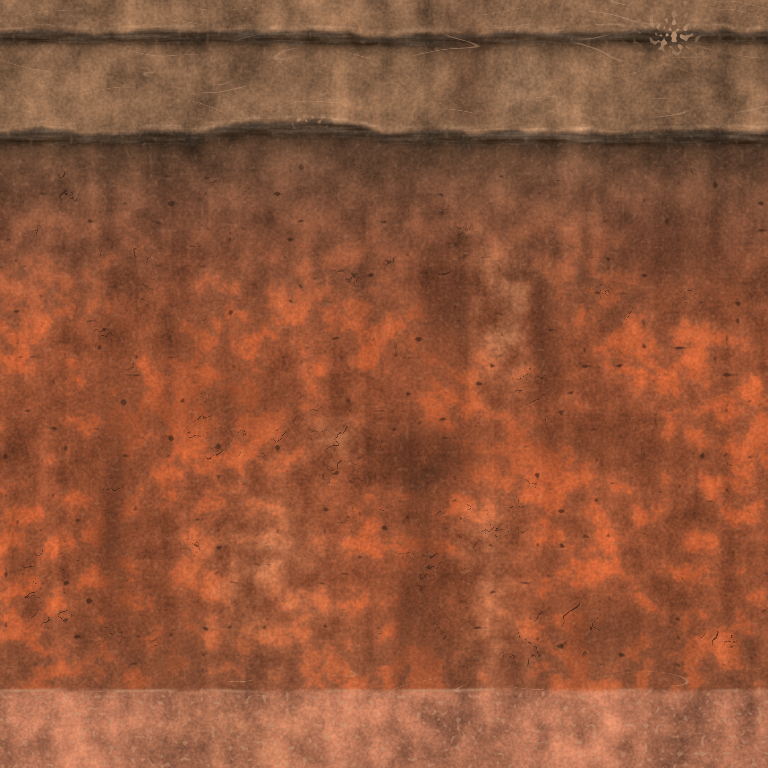
Give the GLSL for this texture, as a WebGL 2 fragment shader.

```glsl
#version 300 es
precision highp float;
// Weathered terracotta plaster wall with two stone ledges above and a pale base strip.
uniform vec2 u_resolution;
out vec4 fragColor;

const vec3 STONE = vec3(0.53, 0.39, 0.285);
const vec3 CREVICE = vec3(0.21, 0.155, 0.11);
const vec3 RIM = vec3(0.66, 0.51, 0.39);
const vec3 SHADED = vec3(0.43, 0.295, 0.215);
const vec3 UMBER = vec3(0.51, 0.305, 0.21);
const vec3 RUST = vec3(0.605, 0.325, 0.205);
const vec3 BASE = vec3(0.68, 0.43, 0.32);
const vec3 SOOT = vec3(0.27, 0.165, 0.115);
const vec3 CHALK = vec3(0.77, 0.60, 0.47);
const vec3 OCHRE = vec3(0.70, 0.46, 0.32);

float hash(vec2 p) {
  vec3 q = fract(p.xyx * vec3(0.1031, 0.103, 0.0973));
  q += dot(q, q.yzx + 33.33);
  return fract((q.x + q.y) * q.z);
}

vec2 gradient(vec2 cell) {
  float angle = 6.2832 * hash(cell);
  return vec2(cos(angle), sin(angle));
}

float noise(vec2 p) {
  vec2 i = floor(p), f = fract(p);
  vec2 u = f * f * f * (f * (f * 6.0 - 15.0) + 10.0);
  vec2 e = vec2(1.0, 0.0);
  float low = mix(dot(gradient(i), f), dot(gradient(i + e), f - e), u.x);
  float high = mix(dot(gradient(i + e.yx), f - e.yx), dot(gradient(i + 1.0), f - 1.0), u.x);
  return mix(low, high, u.y);
}

float fbm(vec2 p, int octaves) {
  float sum = 0.0, gain = 1.0;
  for (int i = 0; i < octaves; i++) {
    sum += gain * noise(p);
    p = mat2(1.6, 1.2, -1.2, 1.6) * p + 7.3;
    gain *= 0.55;
  }
  return sum;
}

// Soft elliptical stain
float blot(vec2 p, vec2 center, vec2 radius) {
  vec2 d = (p - center) / radius;
  return exp(-dot(d, d));
}

// Thin line along the zero crossing of a noise field
float vein(vec2 p, float width) {
  return 1.0 - smoothstep(0.0, width, abs(noise(p)));
}

// Dark undercut lip with a bright upper rim and a shadow below
vec3 ledge(vec3 color, vec2 p, float bottom, float thickness, float reach) {
  float layers = fbm(p * vec2(14.0, 150.0), 3);
  float h = p.y - bottom + 0.004 * noise(p * vec2(45.0, 20.0));
  float top = thickness * (1.0 + 0.55 * noise(vec2(p.x * 11.0, bottom + 4.0)));
  float face = smoothstep(-0.003, 0.003, h) * (1.0 - smoothstep(top - 0.006, top + 0.002, h));
  float shadow = exp(-max(-h, 0.0) / reach) * (1.0 - smoothstep(-0.002, 0.003, h));
  color = mix(color, CREVICE, 0.62 * shadow);
  color = mix(color, CREVICE + 0.09 * h / top + 0.12 * layers, 0.88 * face);
  float rim = exp(-pow((h - top - 0.003) / 0.003, 2.0));
  return mix(color, RIM, rim * clamp(0.35 + layers, 0.0, 0.7));
}

// Soot and run-off stains on the plaster
float stains(vec2 p) {
  float s = 0.75 * blot(p, vec2(0.15, 0.34), vec2(0.025, 0.16));
  s += 0.55 * blot(p, vec2(0.27, 0.47), vec2(0.11, 0.035));
  s += 0.85 * blot(p, vec2(0.565, 0.40), vec2(0.055, 0.045));
  s += 0.60 * blot(p, vec2(0.55, 0.23), vec2(0.028, 0.14));
  s += 0.60 * blot(p, vec2(0.57, 0.58), vec2(0.035, 0.07));
  s += 0.55 * blot(p, vec2(0.71, 0.56), vec2(0.02, 0.08));
  s += 0.65 * blot(p, vec2(0.77, 0.17), vec2(0.055, 0.045));
  s += 0.45 * blot(p, vec2(0.88, 0.67), vec2(0.06, 0.05));
  s += 0.45 * blot(p, vec2(0.24, 0.55), vec2(0.04, 0.035));
  s += 0.40 * blot(p, vec2(0.76, 0.42), vec2(0.12, 0.03));
  return s + 0.45 * blot(p, vec2(0.23, 0.15), vec2(0.03, 0.09));
}

// Worn, lighter patches
float wear(vec2 p) {
  float w = 0.75 * blot(p, vec2(0.65, 0.59), vec2(0.05, 0.09));
  w += 0.60 * blot(p, vec2(0.34, 0.26), vec2(0.08, 0.10));
  w += 0.45 * blot(p, vec2(0.64, 0.24), vec2(0.035, 0.12));
  w += 0.40 * blot(p, vec2(0.43, 0.43), vec2(0.05, 0.03));
  return w + 0.55 * blot(p, vec2(0.30, 0.04), vec2(0.10, 0.06));
}

void main() {
  vec2 p = gl_FragCoord.xy / u_resolution;
  vec2 warped = p + 0.025 * vec2(noise(p * 9.0), noise(p * 9.0 + 31.0));
  float cloud = fbm(p * 6.0, 5);
  float mottle = fbm(p * 26.0 + 5.0, 4);
  float streak = fbm(p * vec2(26.0, 2.2) + 3.0, 3);
  float grain = noise(p * 210.0) + 0.7 * noise(p * 390.0);

  // Plaster gradient, then stains and wear
  vec3 wall = mix(RUST, UMBER, smoothstep(0.52, 0.70, p.y + 0.06 * cloud));
  wall = mix(wall, SHADED, smoothstep(0.66, 0.82, p.y));
  wall = mix(wall, UMBER, 0.6 * smoothstep(0.24, 0.11, p.y));
  wall += vec3(0.08, 0.01, -0.015) * smoothstep(0.05, 0.5, mottle + cloud) * smoothstep(0.75, 0.55, p.y);

  // Base strip below an uneven chalky seam
  float seam = 0.101 + 0.006 * noise(vec2(p.x * 7.0, 2.0));
  float strip = smoothstep(seam + 0.005, seam - 0.005, p.y);
  wall = mix(wall, BASE, strip);
  wall = mix(wall, OCHRE, clamp(wear(warped) * (0.65 + mottle), 0.0, 0.75));
  wall = mix(wall, SOOT, clamp(stains(warped) * (0.58 + 0.9 * mottle), 0.0, 0.72) * (1.0 - strip));

  // Stone courses above the lower lip
  float rise = smoothstep(0.24, 0.32, p.x) * smoothstep(0.54, 0.43, p.x);
  float lowerLip = 0.811 + 0.010 * rise;
  vec3 color = mix(wall, STONE, smoothstep(lowerLip, lowerLip + 0.004, p.y));
  color = ledge(color, p, lowerLip, 0.020, 0.017);
  color = ledge(color, p, 0.942 + 0.002 * sin(p.x * 9.0), 0.018, 0.009);
  float stone = smoothstep(0.83, 0.85, p.y);
  color = mix(color, SOOT, 0.35 * stone * blot(p, vec2(0.61, 0.90), vec2(0.03, 0.10)));
  color = mix(color, RIM, 0.4 * stone * blot(p, vec2(0.68, 0.89), vec2(0.04, 0.05)));

  // Broad and fine tonal variation
  color *= 1.0 + 0.22 * cloud + 0.27 * mottle + 0.17 * streak + 0.15 * grain;

  // Broken cracks gathered in patches
  float patches = smoothstep(0.12, 0.42, fbm(p * 8.0 + 17.0, 3) + 0.35 * blot(p, vec2(0.42, 0.31), vec2(0.10, 0.06))
    + 0.4 * blot(p, vec2(0.77, 0.17), vec2(0.07, 0.04)) + 0.3 * blot(p, vec2(0.55, 0.39), vec2(0.08, 0.04)));
  float cracks = vein(warped * vec2(22.0, 32.0) + 0.8 * mottle, 0.035) * smoothstep(-0.1, 0.25, noise(p * 38.0));
  float plaster = smoothstep(0.11, 0.14, p.y) * smoothstep(0.80, 0.77, p.y);
  color = mix(color, SOOT * 0.7, 0.75 * cracks * patches * plaster);
  float pits = smoothstep(0.42, 0.58, noise(p * vec2(65.0, 85.0) + 9.0));
  color = mix(color, SOOT * 0.7, 0.6 * pits * plaster);

  // Chalky scratches, seam lines and flecks
  float scratch = vein(warped * vec2(5.0, 42.0) + 11.0, 0.025) * smoothstep(0.0, 0.3, noise(p * vec2(12.0, 25.0)));
  float seamZone = exp(-pow((p.y - seam - 0.012) / 0.018, 2.0));
  color = mix(color, CHALK, scratch * clamp(0.45 * stone + 0.65 * seamZone, 0.0, 0.7));
  float seamLine = exp(-pow((p.y - seam) / 0.002, 2.0));
  color = mix(color, CHALK, 0.5 * seamLine * smoothstep(-0.2, 0.3, noise(p * vec2(15.0, 4.0))));
  float splash = blot(p, vec2(0.875, 0.955), vec2(0.032, 0.025)) + 0.7 * blot(p, vec2(0.40, 0.844), vec2(0.025, 0.006));
  float fleck = smoothstep(0.22, 0.45, noise(p * 135.0) + 0.3 * splash);
  color = mix(color, CHALK, fleck * clamp(0.12 + 0.35 * strip + 0.8 * splash, 0.0, 0.85));
  fragColor = vec4(clamp(color, 0.0, 1.0), 1.0);
}
```
